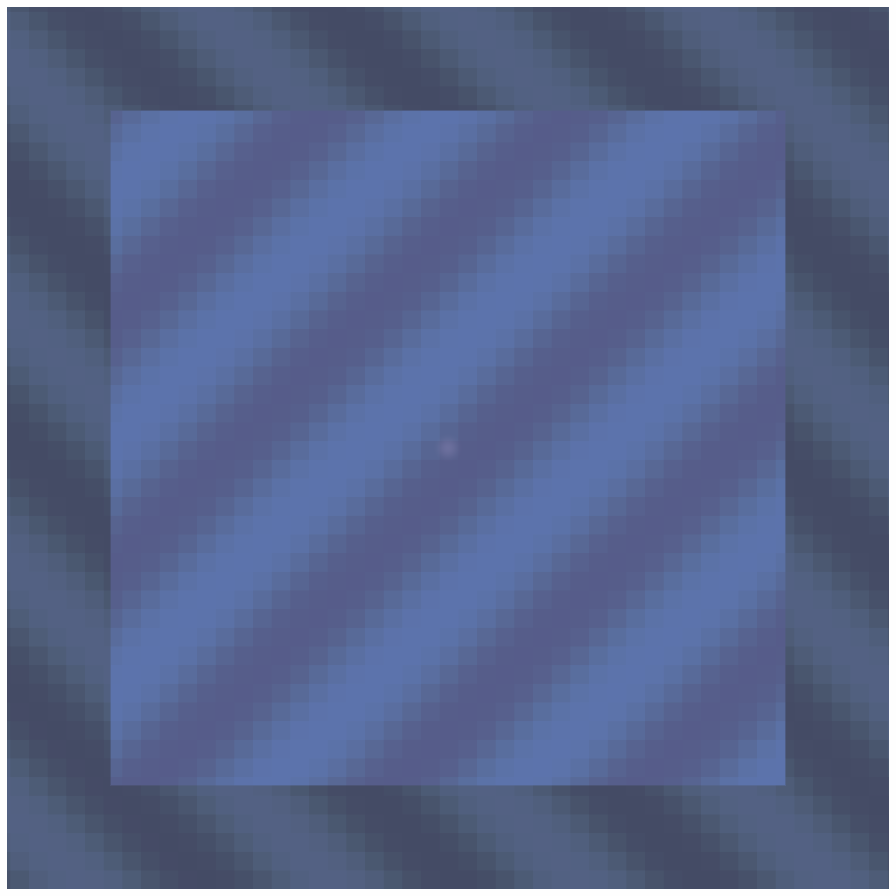
A Shadertoy shader for this pattern:

```glsl
#define CELLS 48.0
#define CELL_SHIFT vec2(0.0017, -0.0022)
#define STRIPE_PERIOD 0.2786
#define INNER_PHASE 0.039
#define BORDER_PHASE 0.083
#define PANEL_HALF 0.4922
#define INNER_HALF 0.3766
#define GLOW_RADIUS 0.017
#define INNER_DARK vec3(0.338, 0.362, 0.540)
#define INNER_LIGHT vec3(0.362, 0.452, 0.675)
#define BORDER_DARK vec3(0.268, 0.293, 0.397)
#define BORDER_LIGHT vec3(0.325, 0.382, 0.514)

const float TAU = 6.2831853;

// Snap to cell centres, with a narrow ramp across each cell edge
vec2 snapToCells(vec2 p, float pixel) {
    vec2 q = (p - CELL_SHIFT) * CELLS + 0.5;
    float ramp = min(pixel * CELLS, 0.5);
    vec2 cell = floor(q) + smoothstep(vec2(1.0 - ramp), vec2(1.0), fract(q));
    return cell / CELLS + CELL_SHIFT;
}

// Soft wave: 0 along the dark line, 1 along the light line
float stripe(float across, float darkLine) {
    float wave = 0.5 - 0.5 * cos(TAU * (across - darkLine) / STRIPE_PERIOD);
    return mix(wave, smoothstep(0.0, 1.0, wave), 0.6);
}

// Muted greenish tone where dark and light meet
vec3 shade(vec3 dark, vec3 light, float t) {
    return mix(dark, light, t) + vec3(-0.004, 0.008, -0.012) * 4.0 * t * (1.0 - t);
}

float squareMask(vec2 p, float halfSize, float pixel) {
    float d = max(abs(p.x), abs(p.y)) - halfSize;
    return 1.0 - smoothstep(-0.5 * pixel, 0.5 * pixel, d);
}

void mainImage(out vec4 fragColor, in vec2 fragCoord) {
    float pixel = 1.0 / min(iResolution.x, iResolution.y);
    vec2 p = (fragCoord - 0.5 * iResolution.xy) * pixel;
    vec2 c = snapToCells(p, pixel);

    // Opposed diagonals for the centre and its border
    vec3 inner = shade(INNER_DARK, INNER_LIGHT, stripe(c.x - c.y, INNER_PHASE));
    vec3 border = shade(BORDER_DARK, BORDER_LIGHT, stripe(c.x + c.y, BORDER_PHASE));

    // Faint glow at the middle
    float glow = 1.0 - smoothstep(0.0, GLOW_RADIUS, length(p));
    inner = mix(inner, vec3(0.48, 0.48, 0.66), 0.6 * glow);

    // Layers on a pale margin
    vec3 col = mix(vec3(0.995), border, squareMask(p, PANEL_HALF, pixel));
    col = mix(col, inner, squareMask(p, INNER_HALF, pixel));
    fragColor = vec4(col, 1.0);
}
```
